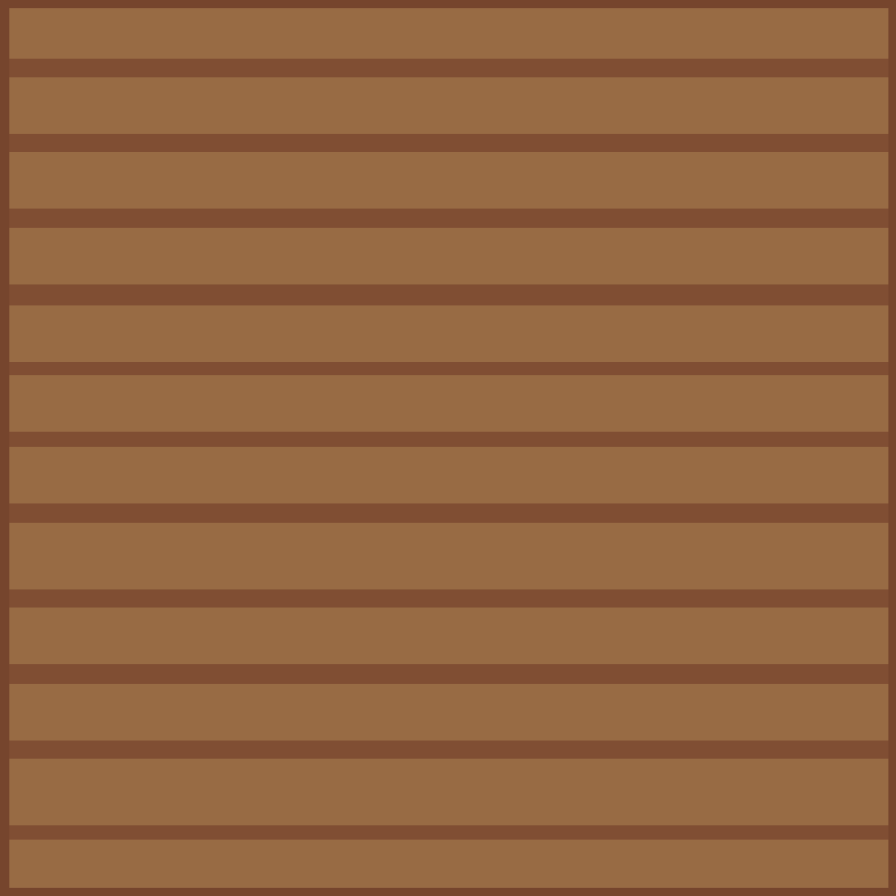
A Shadertoy shader for this texture:

```glsl
// Twelve flat horizontal wooden slats with uneven dark gaps inside a thin frame.

const vec3 SLAT_COLOR  = vec3(0.596, 0.420, 0.267);
const vec3 GAP_COLOR   = vec3(0.502, 0.306, 0.200);
const vec3 FRAME_COLOR = vec3(0.463, 0.272, 0.178);

// Lengths are fractions of the canvas.
const vec2 FRAME_MIN = vec2(0.0104, 0.0091);  // left and bottom inner edges
const vec2 FRAME_MAX = vec2(0.9915, 0.9909);  // right and top inner edges
const float FIRST_GAP_TOP = 0.0655;           // distance below the canvas top
const float SLAT_HEIGHT = 0.06315;
const float WIDE_SLAT_HEIGHT = 0.07435;

// Uneven gap heights, from top to bottom.
const int GAP_COUNT = 11;
const float GAP_HEIGHTS[GAP_COUNT] = float[GAP_COUNT](
    0.0208, 0.0202, 0.0215, 0.0234, 0.0147, 0.0169,
    0.0216, 0.0202, 0.0221, 0.0203, 0.0160);

// Smoothed coverage of the interval from low to high.
float band(float position, float low, float high, float pixel) {
    float inside = min(position - low, high - position);
    return clamp(inside / pixel + 0.5, 0.0, 1.0);
}

// Walks down the slats and accumulates the gaps between them.
float gapMask(float depth, float pixel) {
    float top = FIRST_GAP_TOP;
    float mask = 0.0;
    for (int i = 0; i < GAP_COUNT; i++) {
        float bottom = top + GAP_HEIGHTS[i];
        mask = max(mask, band(depth, top, bottom, pixel));
        // In the lower half, every third slat is wider.
        bool isWide = i >= 6 && i % 3 == 0;
        top = bottom + (isWide ? WIDE_SLAT_HEIGHT : SLAT_HEIGHT);
    }
    return mask;
}

void mainImage(out vec4 fragColor, in vec2 fragCoord) {
    vec2 uv = fragCoord / iResolution.xy;
    vec2 pixel = 1.0 / iResolution.xy;

    // Slats and gaps
    vec3 color = mix(SLAT_COLOR, GAP_COLOR, gapMask(1.0 - uv.y, pixel.y));

    // Frame over the outer edge
    float interior = band(uv.x, FRAME_MIN.x, FRAME_MAX.x, pixel.x)
                   * band(uv.y, FRAME_MIN.y, FRAME_MAX.y, pixel.y);
    color = mix(FRAME_COLOR, color, interior);

    fragColor = vec4(color, 1.0);
}
```
